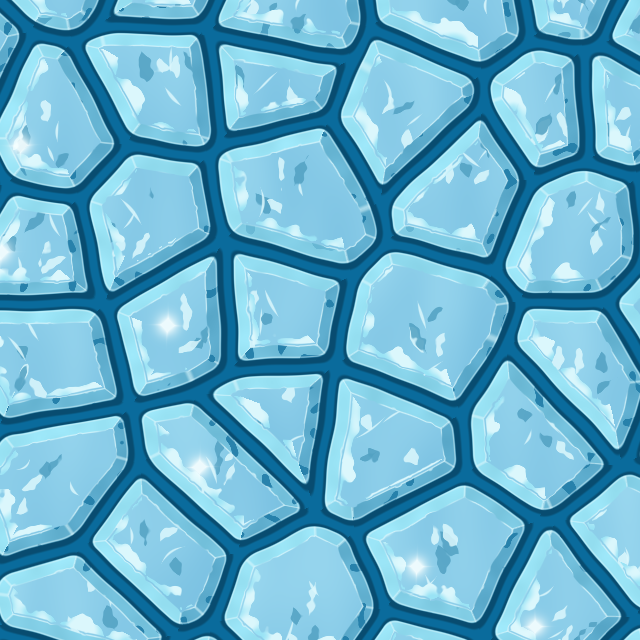
Give the GLSL for this texture, as a WebGL 1 fragment shader.

```glsl
precision highp float;
// Cracked ice: bevelled pale blue blocks with glints, set in deep blue crevices.
uniform vec2 u_resolution;

const float CELLS = 5.3;    // blocks across the canvas
const float GAP = 0.068;    // half width of a crevice, in cells
const float BEVEL = 0.105;  // width of the bevelled rim, in cells
const vec3 FACE = vec3(0.54, 0.80, 0.91);
const vec3 PALE = vec3(0.60, 0.89, 0.96);
const vec3 SHADE = vec3(0.32, 0.63, 0.76);
const vec3 CREVICE = vec3(0.04, 0.42, 0.61);
const vec3 DEEP = vec3(0.03, 0.30, 0.44);
const vec3 FROST = vec3(0.86, 0.97, 0.99);

struct Block {
  vec2 id;        // random key of the block
  vec2 offset;    // position relative to its site
  vec2 normal;    // outward direction of the nearest side
  float edge;     // distance to the nearest side
  float second;   // distance to the next side
  float rounded;  // distance with softened corners
};

vec2 hash2(vec2 p) {
  vec3 q = fract(p.xyx * vec3(0.1031, 0.1030, 0.0973));
  q += dot(q, q.yzx + 33.33);
  return fract((q.xx + q.yz) * q.zy);
}

vec2 gradientAt(vec2 cell) {
  float angle = 6.2832 * hash2(cell + 71.0).x;
  return vec2(cos(angle), sin(angle));
}

float gradientNoise(vec2 p) {
  vec2 i = floor(p), f = fract(p);
  vec2 u = f * f * f * (f * (f * 6.0 - 15.0) + 10.0);
  vec2 e = vec2(1.0, 0.0);
  float low = mix(dot(gradientAt(i), f), dot(gradientAt(i + e), f - e), u.x);
  float high = mix(dot(gradientAt(i + e.yx), f - e.yx), dot(gradientAt(i + 1.0), f - 1.0), u.x);
  return mix(low, high, u.y);
}

float smoothMin(float a, float b, float k) {
  float h = max(k - abs(a - b), 0.0) / k;
  return min(a, b) - h * h * k * 0.25;
}

float inside(float d, float aa) { return 1.0 - smoothstep(-aa, aa, d); }

vec2 site(vec2 cell) { return cell + 0.5 + 0.8 * (hash2(cell + 19.0) - 0.5); }

Block findBlock(vec2 p) {
  vec2 home = floor(p), id = home;
  float nearest = 9.0;
  for (int y = -1; y <= 1; y++) for (int x = -1; x <= 1; x++) {
    vec2 cell = home + vec2(float(x), float(y));
    float d = length(site(cell) - p);
    if (d < nearest) { nearest = d; id = cell; }
  }
  vec2 own = site(id);
  Block b = Block(id, p - own, vec2(0.0), 9.0, 9.0, 9.0);
  for (int y = -2; y <= 2; y++) for (int x = -2; x <= 2; x++) {
    if (x == 0 && y == 0) continue;
    vec2 other = site(id + vec2(float(x), float(y)));
    vec2 n = normalize(other - own);
    float d = dot(0.5 * (own + other) - p, n);
    b.rounded = smoothMin(b.rounded, d, 0.08);
    if (d < b.edge) { b.second = b.edge; b.edge = d; b.normal = n; }
    else b.second = min(b.second, d);
  }
  return b;
}

// Curved sliver with pointed ends.
float sliver(vec2 p, float angle, vec2 size, float bend) {
  float c = cos(angle), s = sin(angle);
  p = vec2(c * p.x + s * p.y, c * p.y - s * p.x);
  float x = p.x / size.x;
  return abs(p.y + bend * (x * x - 0.4)) - size.y * (1.0 - x * x);
}

// Pale slivers, ragged glints and dark shards scattered over a face.
vec3 addMarks(vec3 color, Block b, float ragged, float aa) {
  for (int i = 0; i < 6; i++) {
    float k = float(i);
    vec2 r = hash2(b.id * 3.0 + k * 17.0 + 5.0), s = hash2(b.id * 5.0 + k * 29.0 + 11.0);
    float kind = mod(k, 3.0);
    float wide = kind < 0.5 ? 0.011 : 0.035;
    vec2 size = vec2(mix(0.06, 0.13, s.x), wide * mix(0.7, 1.3, s.y));
    float warp = kind < 0.5 ? 0.0 : 0.045 * ragged;
    float d = sliver(b.offset - 0.5 * (r - 0.5), 0.5 + 1.9 * s.y, size, 0.05 * (r.x - 0.5)) + warp;
    vec3 tint = kind < 1.5 ? FROST : SHADE;
    color = mix(color, tint, 0.85 * inside(d, aa));
  }
  return color;
}

vec3 crevice(Block b, float aa) {
  float shadow = smoothstep(-0.4, 0.8, dot(b.normal, vec2(0.7, -0.7)));
  float start = mix(0.046, 0.018, shadow);
  return mix(DEEP, CREVICE, inside(b.rounded - start, aa + 0.004));
}

vec3 ice(vec2 p, Block b, float aa) {
  float coarse = gradientNoise(p * 5.0 + b.id * 3.0);
  float fine = gradientNoise(p * 13.0);
  float lit = dot(b.normal, vec2(-0.92, 0.38));
  float depth = b.edge - GAP - BEVEL + 0.035 * max(fine - 0.12, 0.0) + 0.012 * coarse;

  // Flat face with cloudy streaks and ragged glare along its lit sides.
  float cloud = gradientNoise(p * vec2(2.4, 0.9)) + 0.5 * (b.offset.y - b.offset.x);
  vec3 face = FACE + vec3(0.07, 0.05, 0.03) * cloud;
  face = addMarks(face, b, coarse + fine, aa);
  float side = smoothstep(-0.15, 0.8, dot(b.normal, vec2(-0.85, -0.53)));
  float reach = side * (0.055 + 0.19 * coarse + 0.06 * fine);
  float glare = inside(abs(depth - 0.018 - 0.5 * reach) - 0.5 * reach, aa);
  face = mix(face, mix(PALE, FROST, smoothstep(-0.2, 0.25, coarse)), glare * step(0.01, reach));

  // Bevelled rim, mitre seams and dark chips on the far side.
  vec3 rim = mix(SHADE + 0.04, PALE, smoothstep(-1.0, 0.5, lit)) + 0.05 * coarse;
  rim = mix(rim, FROST, 0.55 * inside(b.second - b.edge - 0.008, aa));
  float chip = inside(0.31 - gradientNoise(p * 7.5 + 40.0), 0.02);
  rim = mix(rim, mix(CREVICE, SHADE, 0.4), chip * smoothstep(0.0, 0.4, -lit));
  float lip = inside(abs(b.rounded - GAP - 0.009) - 0.005, aa);
  rim = mix(rim, FROST, 0.5 * lip);

  vec3 color = mix(face, rim, inside(depth, aa));
  float crest = inside(abs(depth) - 0.005, aa) * smoothstep(-0.35, 0.1, coarse);
  return mix(color, FROST, 0.8 * crest);
}

// Soft star on a few blocks.
float sparkle(Block b) {
  vec2 q = b.offset + vec2(0.24, 0.06);
  float rays = exp(-abs(q.x * q.y) * 1500.0) * exp(-dot(q, q) * 90.0);
  float glow = exp(-dot(q, q) * 130.0);
  return step(0.82, hash2(b.id + 53.0).x) * min(glow + 0.5 * rays, 1.0);
}

void main() {
  float extent = min(u_resolution.x, u_resolution.y);
  vec2 p = gl_FragCoord.xy / extent * CELLS + 20.0;
  float aa = 0.8 * CELLS / extent;
  vec2 wobble = vec2(gradientNoise(p * 2.5), gradientNoise(p * 2.5 + 30.0));
  Block b = findBlock(p + 0.025 * wobble);
  vec3 color = mix(crevice(b, aa), ice(p, b, aa), inside(GAP - b.rounded, aa));
  color = mix(color, vec3(0.97, 1.0, 1.0), 0.9 * sparkle(b));
  gl_FragColor = vec4(clamp(color, 0.0, 1.0), 1.0);
}
```
